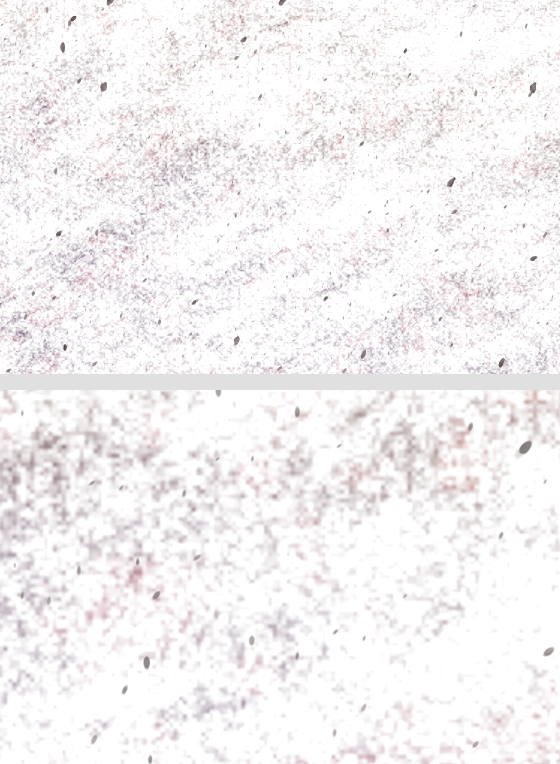
Top, the full canvas; bottom, a detail of the centre.
Write a Shadertoy shader that draws this texture.

```glsl
float hash(vec2 p) {
    return fract(sin(dot(p, vec2(127.1, 311.7))) * 43758.5);
}

float noise(vec2 p) {
    vec2 i = floor(p), f = fract(p);
    f = f * f * (3.0 - 2.0 * f);
    return mix(mix(hash(i), hash(i + vec2(1, 0)), f.x),
               mix(hash(i + vec2(0, 1)), hash(i + vec2(1, 1)), f.x), f.y);
}

float fbm(vec2 p) {
    float sum = 0.0, amp = 0.5;
    for (int i = 0; i < 4; i++) {
        sum += amp * noise(p);
        p = mat2(1.6, 1.2, -1.2, 1.6) * p + 17.3;
        amp *= 0.5;
    }
    return sum;
}

// Fbm shifted and scaled to zero mean and unit deviation
float evenFbm(vec2 p) {
    return (fbm(p) - 0.469) / 0.124;
}

mat2 rotation(float a) {
    return mat2(cos(a), -sin(a), sin(a), cos(a));
}

// Sparse, ragged, slanted pits: at most one in each square cell
float pits(vec2 p, float cell, float share) {
    vec2 id = floor(p / cell) + cell * 700.0;
    vec2 jitter = vec2(hash(id + 3.1), hash(id + 8.7));
    vec2 d = (fract(p / cell) - 0.2 - 0.6 * jitter) * cell;
    d = rotation(0.5 + 1.1 * hash(id + 5.3)) * d;
    float size = cell * mix(0.05, 0.14, hash(id + 1.9));
    float ragged = 0.7 * (noise(p * 130.0) - 0.5);
    float dist = (length(d * vec2(1.0, 2.1)) / size - 1.0 + ragged) * size;
    float edge = 0.0012 + 0.7 / iResolution.y;
    return step(hash(id), share) * (1.0 - smoothstep(-edge, edge, dist));
}

// Broken oval furrow around a centre
float furrow(vec2 p, vec2 centre, vec2 radii) {
    vec2 d = (p - centre) / radii;
    float r = length(d) + 0.5 * (fbm(p * 9.0) - 0.47);
    float broken = smoothstep(0.42, 0.68, noise(p * 13.0 + 4.0));
    return broken * exp(-pow((r - 1.0) / 0.09, 2.0));
}

void mainImage(out vec4 fragColor, in vec2 fragCoord) {
    vec2 p = fragCoord / iResolution.y;

    // Slanted, gently bent coordinates along the brushed direction
    vec2 q = rotation(0.64) * p;
    q.y += 0.10 * (fbm(p * 2.5 + 6.0) - 0.47) + 0.08 * q.x * q.x;

    // Fine grain gathered by streaks and clumps
    float grain = (noise(p * 250.0) + noise(p * 133.0 + 40.0) - 1.0) / 0.304;
    float streak = evenFbm(q * vec2(3.0, 8.5) + 20.0);
    float clump = evenFbm(q * vec2(15.0, 29.0) + 50.0);
    float scar = smoothstep(0.69, 0.79, fbm(q * vec2(10.0, 25.0) + 90.0));

    float rings = furrow(p, vec2(0.77, 0.71), vec2(0.095, 0.075))
                + 0.5 * furrow(p, vec2(0.77, 0.72), vec2(0.18, 0.16))
                + 0.6 * furrow(p, vec2(1.11, 0.69), vec2(0.08, 0.09));

    float depth = 0.8 * grain + 0.4 * streak + 0.38 * clump + 1.5 * scar + 1.3 * rings;
    depth = max(depth + 0.36, 0.0);
    float shade = 0.058 * depth + 0.015 * depth * depth;

    // Warm shadows at the upper right, violet ones at the lower left
    float violet = smoothstep(-0.35, 0.45, 0.55 - p.y + 0.2 * (0.75 - p.x)
                              + 0.8 * (fbm(p * 4.0 + 70.0) - 0.47));
    vec3 absorbed = mix(vec3(0.84, 1.03, 1.06), vec3(0.92, 1.08, 0.90), violet);
    absorbed.r -= 0.25 * smoothstep(0.55, 0.8, noise(p * 22.0 + 30.0));
    vec3 color = 1.0 - shade * absorbed;

    // Pits in three sizes
    float pit = pits(p, 0.115, 0.17);
    pit = max(pit, 0.75 * pits(p + 0.37, 0.06, 0.13));
    pit = max(pit, 0.6 * pits(p + 0.71, 0.031, 0.16));
    vec3 pitColor = vec3(0.36, 0.31, 0.31) * mix(0.6, 1.5, noise(p * 110.0 + 9.0));
    color = mix(color, pitColor, 0.85 * pit);

    fragColor = vec4(clamp(color, 0.0, 1.0), 1.0);
}
```
